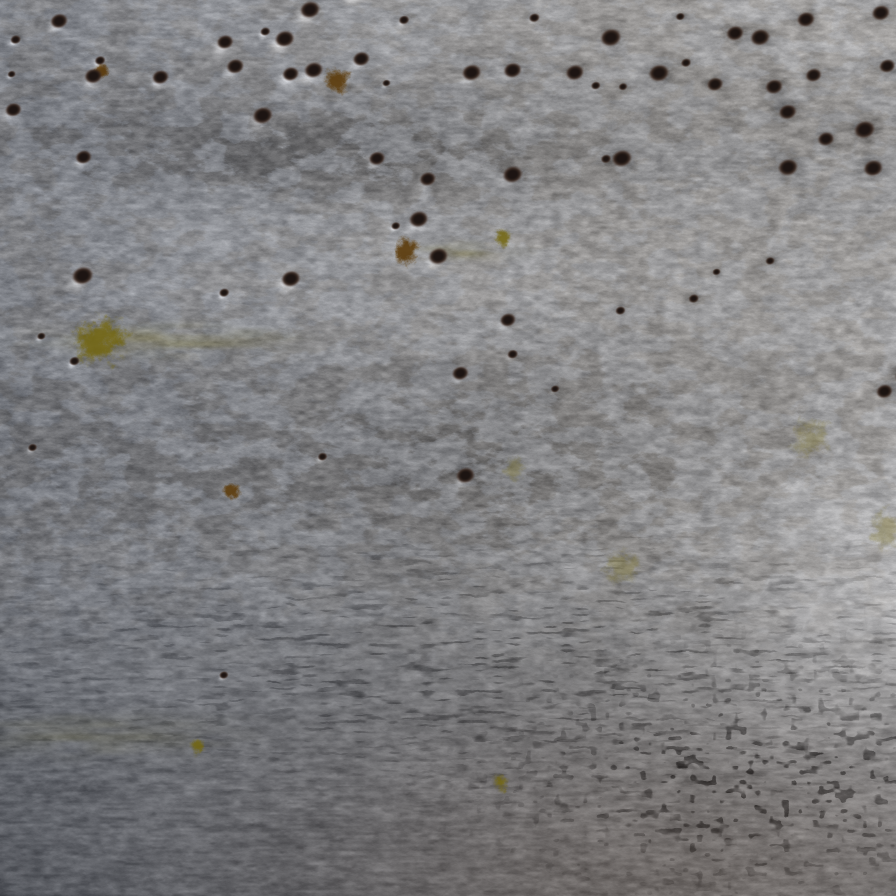
A WebGL 1 fragment shader for this texture:

```glsl
precision highp float;
uniform vec2 u_resolution;

float hash(vec2 p) {
  return fract(sin(dot(p, vec2(127.1, 311.7))) * 43758.55);
}

float noise(vec2 p) {
  vec2 cell = floor(p), f = fract(p);
  f = f * f * (3.0 - 2.0 * f);
  float low = mix(hash(cell), hash(cell + vec2(1.0, 0.0)), f.x);
  float high = mix(hash(cell + vec2(0.0, 1.0)), hash(cell + 1.0), f.x);
  return mix(low, high, f.y);
}

float fbm(vec2 p) {
  float sum = 0.0, gain = 0.5;
  for (int i = 0; i < 5; i++) {
    sum += gain * noise(p);
    p = mat2(1.98, 0.3, -0.3, 1.98) * p + vec2(17.3, 9.1);
    gain *= 0.55;
  }
  return sum;
}

// Soft elliptical falloff around a centre.
float blob(vec2 p, vec2 center, vec2 radius) {
  vec2 d = (p - center) / radius;
  return exp(-dot(d, d));
}

// Ragged spot with a grainy border.
float stain(vec2 p, vec2 center, float radius) {
  float ragged = length(p - center) / radius + 1.5 * (fbm(p * 110.0) - 0.5);
  return 1.0 - smoothstep(0.3, 1.2, ragged);
}

// Chance that a cell is pierced, crowded toward the top.
float holeChance(vec2 p) {
  float chance = 0.05 * smoothstep(0.36, 0.4, p.y);
  chance += 0.18 * smoothstep(0.54, 0.6, p.y);
  chance += 0.4 * smoothstep(0.87, 0.9, p.y);
  chance += 0.15 * blob(p, vec2(0.9, 0.83), vec2(0.1, 0.07));
  chance += 0.25 * blob(p, vec2(0.6, 0.83), vec2(0.1, 0.06));
  return chance * (1.0 - blob(p, vec2(0.15, 0.81), vec2(0.25, 0.07)));
}

// Shade pierced holes with a bent, lit rim and rusty edge.
vec3 pierce(vec3 color, vec2 p, float cells, float radius, float density, float seed, float blur) {
  vec2 home = floor(p * cells);
  for (int j = -1; j <= 1; j++) {
    for (int i = -1; i <= 1; i++) {
      vec2 id = home + vec2(float(i), float(j));
      vec2 jitter = vec2(hash(id + seed), hash(id + seed + 41.3));
      vec2 center = (id + 0.12 + 0.76 * jitter) / cells;
      float present = step(hash(id + seed + 83.7), density * holeChance(center));
      float size = radius * mix(0.8, 1.1, hash(id + seed + 7.9));
      vec2 d = (p - center) / size;
      d = vec2(d.x * 0.9 + d.y * 0.15, d.y * 1.08 - d.x * 0.22);
      float dist = length(d);
      float leftSide = 1.0 - 0.75 * smoothstep(0.3, 0.8, center.x);
      float glint = blob(d, vec2(-0.75, -0.85), vec2(0.9)) * leftSide;
      float shadow = exp(-dist * dist * 0.38) * (1.1 - leftSide);
      color += present * (0.28 * glint - 0.2 * shadow);
      float edge = blur / size + 0.16;
      float rim = 1.0 - smoothstep(1.0 - edge, 1.05 + edge, dist);
      float core = 1.0 - smoothstep(0.75 - edge, 0.85 + edge, dist);
      color = mix(color, vec3(0.26, 0.18, 0.14), present * rim * 0.9);
      color = mix(color, vec3(0.11, 0.08, 0.07), present * core);
    }
  }
  return color;
}

// Broad light, mottling, brushing and pitting of the sheet.
vec3 metal(vec2 p) {
  float light = mix(0.35, 0.505, smoothstep(-0.02, 0.48, p.y));
  light += 0.08 * p.x * p.x + 0.05 * smoothstep(0.85, 1.0, p.y) * smoothstep(0.0, 0.4, p.x);
  light += 0.11 * blob(p, vec2(1.05, 0.32), vec2(0.25, 0.2));
  light += 0.05 * blob(p, vec2(0.45, 0.7), vec2(0.4, 0.09));
  light -= 0.03 * blob(p, vec2(0.0, 0.5), vec2(0.14, 0.5));
  float band = blob(p, vec2(0.36, 0.83), vec2(0.28, 0.055));
  band += 0.8 * blob(p, vec2(0.57, 0.49), vec2(0.3, 0.09));
  band += 0.4 * blob(p, vec2(0.12, 0.49), vec2(0.22, 0.1));
  float upper = smoothstep(0.2, 0.45, p.y);
  float blotch = smoothstep(0.45, 0.62, fbm(p * vec2(38.0, 60.0)));
  light += 0.02 - blotch * (0.03 + 0.08 * band) * upper - 0.04 * band;
  light += 0.06 * (fbm(p * vec2(9.0, 16.0)) - 0.5);
  light += 0.25 * (fbm(p * vec2(95.0, 165.0)) - 0.5) * mix(0.7, 1.0, upper);
  float brush = noise(p * vec2(28.0, 230.0)) + noise(p * vec2(75.0, 390.0)) - 1.0;
  light += brush * mix(0.06, 0.045, upper);
  vec2 warped = p + 0.005 * vec2(fbm(p * 60.0), fbm(p * 60.0 + 8.0));
  float pits = smoothstep(0.66, 0.86, noise(warped * vec2(125.0, 185.0)));
  float dashes = smoothstep(0.64, 0.9, noise(warped * vec2(52.0, 290.0)));
  light -= 0.23 * pits * blob(p, vec2(0.86, 0.14), vec2(0.26, 0.12));
  float scored = blob(p, vec2(0.65, 0.27), vec2(0.65, 0.14));
  light -= 0.15 * dashes * scored;
  vec3 cool = vec3(-0.012, 0.0, 0.02) * (1.0 - smoothstep(0.0, 0.8, p.x));
  vec3 warm = vec3(0.02, 0.0, -0.015) * blob(p, vec2(0.75, 0.0), vec2(0.5, 0.2));
  vec3 grime = vec3(0.008, 0.0, -0.012) * blotch * upper;
  return vec3(light) + vec3(0.0, 0.0, 0.006) + cool + warm + grime;
}

void main() {
  vec2 p = gl_FragCoord.xy / u_resolution;
  float blur = 1.0 / min(u_resolution.x, u_resolution.y);
  vec3 color = metal(p);

  // Yellow deposits and their sideways smears.
  vec3 yellow = vec3(0.45, 0.4, 0.06), rust = vec3(0.36, 0.23, 0.04);
  float smear = blob(p, vec2(0.19, 0.62), vec2(0.1, 0.014));
  smear += 0.8 * blob(p, vec2(0.52, 0.72), vec2(0.05, 0.008));
  smear += 0.4 * blob(p, vec2(0.1, 0.18), vec2(0.13, 0.02));
  color = mix(color, yellow, 0.4 * smear * noise(p * vec2(25.0, 130.0)));
  float pale = stain(p, vec2(0.905, 0.51), 0.02) + stain(p, vec2(0.695, 0.37), 0.02);
  pale += stain(p, vec2(0.575, 0.478), 0.013) + stain(p, vec2(0.99, 0.41), 0.02);
  color = mix(color, yellow, 0.32 * min(pale, 1.0));
  float bold = stain(p, vec2(0.112, 0.62), 0.027) + stain(p, vec2(0.56, 0.128), 0.01);
  bold += stain(p, vec2(0.221, 0.166), 0.008) + stain(p, vec2(0.561, 0.735), 0.011);
  color = mix(color, yellow, 0.85 * min(bold, 1.0));
  float orange = stain(p, vec2(0.454, 0.72), 0.013) + stain(p, vec2(0.376, 0.911), 0.014);
  orange += stain(p, vec2(0.258, 0.453), 0.009) + stain(p, vec2(0.113, 0.92), 0.009);
  color = mix(color, rust, 0.9 * min(orange, 1.0));

  // Large punctures, then small dents.
  color = pierce(color, p, 18.0, 0.0084, 1.0, 3.0, blur);
  color = pierce(color, p, 19.0, 0.004, 0.4, 29.0, blur);
  gl_FragColor = vec4(clamp(color, 0.0, 1.0), 1.0);
}
```
